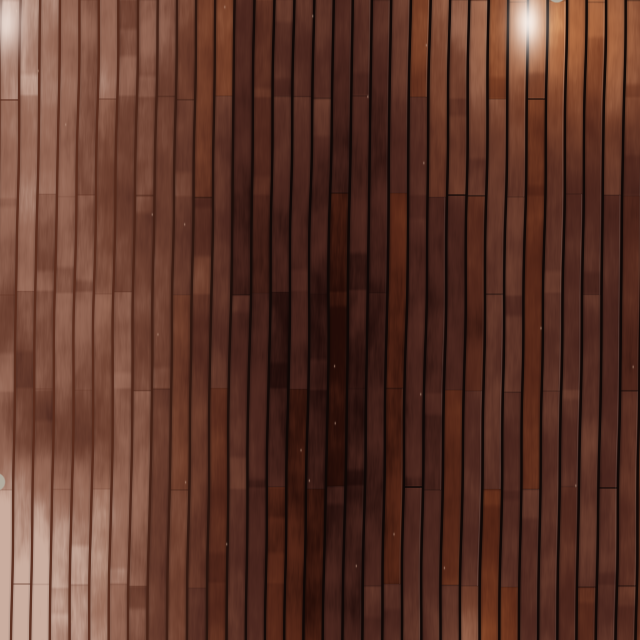
A WebGL 1 fragment shader for this texture:

```glsl
precision highp float;
// Wall of narrow, dark-stained wooden boards with grooves, worn patches and lamp glare.
uniform vec2 u_resolution;

#define BOARDS 32.8         // boards across
#define ROWS 6.56           // joint rows down
#define LEAN 0.015          // sideways drift of the boards from top to bottom
#define GROOVE 0.062        // half width of a groove, in boards
#define BOARD_VARIATION 0.15
#define PATCH_CHANCE 0.35
#define GRAIN 0.045
#define BLOTCH 0.13

float hash(vec2 p) {
  return fract(sin(dot(p, vec2(127.1, 311.7))) * 43758.55);
}

vec2 gradient(vec2 cell) {
  float angle = 6.2832 * hash(cell);
  return vec2(cos(angle), sin(angle));
}

// Gradient noise, roughly -0.7 to 0.7
float noise(vec2 p) {
  vec2 i = floor(p), f = fract(p);
  vec2 w = f * f * f * (f * (f * 6.0 - 15.0) + 10.0);
  vec2 e = vec2(1.0, 0.0);
  float a = dot(gradient(i), f);
  float b = dot(gradient(i + e.xy), f - e.xy);
  float c = dot(gradient(i + e.yx), f - e.yx);
  float d = dot(gradient(i + e.xx), f - e.xx);
  return mix(mix(a, b, w.x), mix(c, d, w.x), w.y);
}

float fbm(vec2 p) {
  float sum = 0.0, gain = 1.0;
  for (int i = 0; i < 3; i++) {
    sum += gain * noise(p);
    p = p * 2.1 + 17.3;
    gain *= 0.45;
  }
  return sum;
}

// Soft elliptical spot of light or shade
float spot(vec2 p, vec2 center, vec2 radius) {
  vec2 d = (p - center) / radius;
  return exp(-dot(d, d));
}

// Broad lighting: bright left side, dark middle, glow in the upper right
float lighting(vec2 p) {
  float light = 0.36 + 0.38 * (1.0 - smoothstep(0.0, 0.44, p.x));
  light -= 0.24 * spot(p, vec2(0.51, 0.42), vec2(0.17, 0.46));
  light -= 0.20 * spot(p, vec2(0.0, 0.49), vec2(0.06, 0.10));
  light -= 0.20 * spot(p, vec2(0.09, 0.33), vec2(0.10, 0.07));
  light += 0.34 * spot(p, vec2(0.02, 0.08), vec2(0.17, 0.20));
  light += 0.32 * spot(p, vec2(0.85, 0.98), vec2(0.15, 0.15));
  light += 0.22 * spot(p, vec2(0.73, 0.0), vec2(0.06, 0.07));
  return light + 0.08 * smoothstep(0.7, 1.0, p.y);
}

vec3 woodColor(float t) {
  vec3 c = mix(vec3(0.12, 0.045, 0.035), vec3(0.29, 0.15, 0.12), smoothstep(0.0, 0.30, t));
  c = mix(c, vec3(0.42, 0.25, 0.19), smoothstep(0.26, 0.54, t));
  c = mix(c, vec3(0.59, 0.42, 0.35), smoothstep(0.48, 0.76, t));
  return mix(c, vec3(0.79, 0.69, 0.64), smoothstep(0.72, 1.02, t));
}

void main() {
  vec2 p = gl_FragCoord.xy / u_resolution;
  float pixel = 1.0 / min(u_resolution.x, u_resolution.y);

  // Board layout: slightly bent columns cut at shared joint rows
  float bend = 0.003 * noise(p * vec2(7.0, 5.0));
  float u = (p.x + LEAN * (1.0 - p.y) - 0.002 + bend) * BOARDS;
  float column = floor(u), across = fract(u);
  float v = (1.0 - p.y) * ROWS + 0.05 * (hash(vec2(column, 3.0)) - 0.5);
  float span = 2.0 + floor(3.0 * hash(vec2(column, 9.0)));
  float shift = floor(span * hash(vec2(column, 5.0)));
  float piece = floor((floor(v) + shift) / span);
  vec2 board = vec2(column, piece);

  // Tone: lighting, board difference, stains and grain
  float light = lighting(p);
  float tone = light + BOARD_VARIATION * (hash(board + 21.0) - 0.5);
  tone += BLOTCH * fbm(vec2(p.x * 18.0 + column * 0.9, p.y * 11.0));
  tone += 0.10 * noise(p * vec2(6.0, 5.0) + 31.0);
  tone += GRAIN * fbm(vec2(u * 5.0, p.y * 16.0 + column * 5.1));
  tone += 0.5 * GRAIN * noise(vec2(u * 12.0, p.y * 60.0));

  // Worn or stained blocks beside the joint rows
  float seam = floor(v + 0.5);
  vec2 patchId = vec2(column, seam) + 83.0;
  float reach = mix(0.12, 0.45, hash(patchId + 4.0));
  float side = (v - seam) * (hash(patchId + 8.0) < 0.65 ? -1.0 : 1.0);
  float block = smoothstep(-0.01, 0.03, side) * (1.0 - smoothstep(reach - 0.07, reach, side));
  float polarity = hash(patchId + 13.0) < 0.5 ? 1.0 : -1.0;
  tone += 0.085 * polarity * block * step(hash(patchId), PATCH_CHANCE);

  // Colour: some boards lean orange, others red
  vec3 color = woodColor(clamp(tone, 0.0, 1.05));
  float warm = smoothstep(0.65, 0.9, hash(board + 35.0)) * smoothstep(0.1, 0.55, p.x);
  warm = max(warm, spot(p, vec2(0.90, 0.95), vec2(0.15, 0.18)));
  color *= mix(vec3(1.0, 0.98, 0.97), vec3(1.16, 1.0, 0.74), warm);

  // Joints, grooves and the thin lit edge beside them
  float edge = min(across, 1.0 - across);
  float aa = pixel * BOARDS;
  float lit = 1.0 - smoothstep(0.12, 0.45, p.x);
  vec3 grooveColor = mix(vec3(0.055, 0.025, 0.02), vec3(0.35, 0.17, 0.11), lit);
  float cut = floor((seam + shift) / span) - floor((seam - 1.0 + shift) / span);
  float joint = cut * (1.0 - smoothstep(0.004, 0.004 + pixel * ROWS, abs(v - seam)));
  float jointDepth = 0.12 + 0.7 * pow(hash(patchId + 19.0), 4.0);
  color = mix(color, grooveColor, jointDepth * joint);
  color *= 1.0 - mix(0.22, 0.10, lit) * (1.0 - smoothstep(GROOVE, 0.2, edge));
  float rim = 1.0 - smoothstep(0.0, aa, abs(1.0 - across - GROOVE - 0.05));
  color += 0.25 * rim * hash(board + 71.0) * smoothstep(0.45, 0.65, p.x) * light;
  float groove = 1.0 - smoothstep(GROOVE - 0.6 * aa, GROOVE + 0.6 * aa, edge);
  color = mix(color, grooveColor, 0.95 * groove);

  // Sparse pale nicks
  vec2 q = p * 22.0, nick = floor(q);
  vec2 spotAt = 0.2 + 0.6 * vec2(hash(nick + 6.0), hash(nick + 7.0));
  float fleck = spot(fract(q), spotAt, vec2(0.025, 0.05)) * step(0.95, hash(nick + 2.0));
  color = mix(color, vec3(0.72, 0.58, 0.50), 0.6 * fleck);

  // Lamp reflections and the two lamp rims at the border
  float glare = 0.95 * spot(p, vec2(0.825, 0.965), vec2(0.026, 0.05));
  glare += 0.75 * spot(p, vec2(0.01, 0.965), vec2(0.03, 0.05));
  color = mix(color, vec3(0.97, 0.94, 0.92), min(glare, 1.0));
  float lamp = min(length(p - vec2(0.87, 1.01)), length(p - vec2(-0.006, 0.247)));
  color = mix(color, vec3(0.70, 0.67, 0.62), 1.0 - smoothstep(0.014 - pixel, 0.014 + pixel, lamp));

  gl_FragColor = vec4(clamp(color, 0.0, 1.0), 1.0);
}
```
